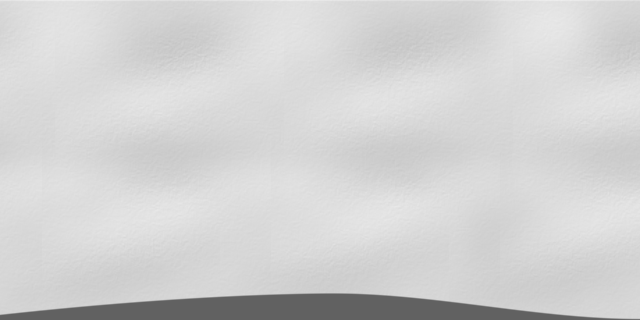
This texture is drawn by a Shadertoy shader. Its source:

```glsl
// Frosted pale grey foil with soft repeating sheen, fine embossed grain and a dark low hill.

float hash(vec2 p) {
    vec3 q = fract(vec3(p.xyx) * 0.1031);
    q += dot(q, q.yzx + 33.33);
    return fract((q.x + q.y) * q.z);
}

float valueNoise(vec2 p) {
    vec2 cell = floor(p), f = fract(p);
    f = f * f * (3.0 - 2.0 * f);
    return mix(mix(hash(cell), hash(cell + vec2(1, 0)), f.x),
               mix(hash(cell + vec2(0, 1)), hash(cell + vec2(1, 1)), f.x), f.y);
}

// Soft elliptical spot, sheared so that its long axis can climb to the right.
float spot(vec2 d, vec2 radius, float slope) {
    d.y -= slope * d.x;
    d /= radius;
    return exp(-dot(d, d));
}

// The same spot repeated sideways once per sheet tile.
float tiledSpot(vec2 p, vec2 center, vec2 radius, float slope) {
    vec2 d = p - center;
    d.x = mod(d.x + 0.358, 0.716) - 0.358;
    return spot(d, radius, slope);
}

float sheen(vec2 p) {
    float s = 0.843;
    // Upper fold
    s += 0.045 * tiledSpot(p, vec2(0.19, 0.92), vec2(0.17, 0.16), 0.0);
    s -= 0.058 * tiledSpot(p, vec2(0.55, 0.85), vec2(0.19, 0.10), 0.12);
    s += 0.050 * tiledSpot(p, vec2(0.53, 0.715), vec2(0.26, 0.09), 0.28);
    // Middle shadow band
    s -= 0.045 * tiledSpot(p, vec2(0.55, 0.525), vec2(0.28, 0.065), 0.0);
    s -= 0.030 * tiledSpot(p, vec2(0.55, 0.44), vec2(0.14, 0.055), -0.1);
    // Lower fold
    s += 0.030 * tiledSpot(p, vec2(0.18, 0.42), vec2(0.16, 0.10), 0.0);
    s += 0.048 * tiledSpot(p, vec2(0.49, 0.33), vec2(0.28, 0.10), 0.3);
    s -= 0.040 * tiledSpot(p, vec2(0.33, 0.13), vec2(0.28, 0.09), 0.2);
    // Uneven light on the right
    s -= 0.030 * spot(p - vec2(1.49, 0.92), vec2(0.12, 0.14), 0.0);
    s += 0.035 * spot(p - vec2(1.77, 0.90), vec2(0.11, 0.15), 0.0);
    s -= 0.030 * spot(p - vec2(1.56, 0.30), vec2(0.13, 0.18), 0.5);
    return s;
}

float grainHeight(vec2 p) {
    vec2 warp = vec2(valueNoise(p * 45.0), valueNoise(p * 45.0 + 19.7));
    return valueNoise(p * vec2(105, 135) + warp * 1.5)
         + 0.5 * valueNoise(p * 230.0 + 7.0);
}

// Slope of the rough surface under light from the upper left.
float emboss(vec2 p) {
    vec2 toLight = vec2(-0.0014, 0.0022);
    return grainHeight(p - toLight) - grainHeight(p + toLight);
}

float hillHeight(float x) {
    float leftFall = 0.067 * pow(max(1.04 - x, 0.0) / 1.04, 1.7);
    float rightFall = 0.080 * smoothstep(1.04, 2.0, x);
    return 0.083 - leftFall - rightFall;
}

void mainImage(out vec4 fragColor, in vec2 fragCoord) {
    vec2 p = fragCoord / iResolution.y;
    p.x *= 2.0 * iResolution.y / iResolution.x;
    float edge = 1.0 / iResolution.y;

    // Sheen with grain that gathers on the shaded flanks
    float roughness = 0.013
        + 0.024 * tiledSpot(p, vec2(0.57, 0.81), vec2(0.18, 0.08), 0.15)
        + 0.014 * tiledSpot(p, vec2(0.45, 0.60), vec2(0.25, 0.07), 0.15)
        + 0.015 * tiledSpot(p, vec2(0.52, 0.41), vec2(0.20, 0.07), 0.0)
        + 0.014 * tiledSpot(p, vec2(0.40, 0.21), vec2(0.26, 0.07), 0.2);
    float shade = sheen(p) + roughness * emboss(p);
    shade += 0.008 * (valueNoise(p * 14.0) - 0.5);

    // Thin light along the top rim
    shade += 0.05 * smoothstep(0.997 - edge, 0.997 + edge, p.y);

    // Dark hill
    float hill = 1.0 - smoothstep(-edge, edge, p.y - hillHeight(p.x));
    fragColor = vec4(vec3(mix(shade, 0.38, hill)), 1.0);
}
```
